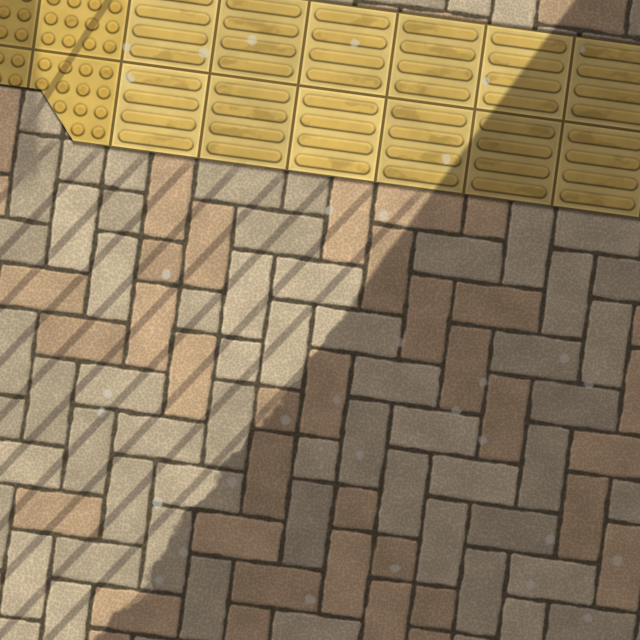
A Shadertoy shader for this texture:

```glsl
// Herringbone paving crossed by a band of yellow tactile tiles, half in shadow.
// Bricks come from the diagonal index of a tilted cell grid; tiles are capsules
// and domes; grit is cellular noise, stains and wobble are layered sines.

float hash(vec2 c) {
    return fract(sin(dot(c, vec2(127.1, 311.7))) * 43758.5);
}

float waves(vec2 p) {
    float sum = 0.0, amp = 0.5;
    for (int i = 0; i < 4; i++) {
        sum += amp * sin(p.x + 1.7 * sin(p.y));
        p = mat2(1.6, 1.2, -1.2, 1.6) * p + 2.3;
        amp *= 0.6;
    }
    return sum;
}

// Distance to the nearest scattered point, and a random value for that point
vec2 cellular(vec2 p) {
    vec2 best = vec2(9.0, 0.0);
    for (int j = -1; j <= 1; j++)
        for (int i = -1; i <= 1; i++) {
            vec2 c = floor(p) + vec2(i, j);
            float d = length(c + vec2(hash(c), hash(c + 37.0)) - p);
            if (d < best.x) best = vec2(d, hash(c + 71.0));
        }
    return best;
}

vec3 paving(vec2 uv, float px) {
    vec2 g = uv / vec2(0.0708, 0.0685) + vec2(2.221, 0.086);
    g += 0.014 * vec2(waves(g * 2.3), waves(g.yx * 2.1 + 5.0));
    vec2 cell = floor(g), origin = cell, size = vec2(1.0);

    // One diagonal of square half bricks shifts the bond to its left
    float diagonal = cell.x - cell.y;
    bool halfBrick = abs(diagonal - 1.0) < 0.1;
    if (diagonal < 0.5) diagonal -= 1.0;
    float k = mod(diagonal, 4.0);
    if (!halfBrick) {
        if (k < 1.5) { origin.x -= k; size.x = 2.0; }
        else { origin.y -= 3.0 - k; size.y = 2.0; }
    }

    // Rounded brick outline
    vec2 side = g - origin - 0.5 * size;
    vec2 q = abs(side) - 0.5 * size + 0.1;
    float inset = 0.1 - length(max(q, 0.0)) - min(max(q.x, q.y), 0.0);
    vec2 normal = q.x > q.y ? vec2(sign(side.x), 0.0) : vec2(0.0, sign(side.y));

    // Tone of each brick, stains, grit and a worn bevel
    float tone = hash(origin);
    vec3 brick = vec3(0.74, 0.672, 0.555) * (0.92 + 0.15 * tone);
    brick *= mix(vec3(1.0), vec3(1.02, 0.95, 0.9), step(0.65, hash(origin + 9.0)));
    brick *= 1.0 + 0.05 * waves(g * 3.1 + tone * 20.0);
    brick *= 0.91 + 0.18 * cellular(uv * 210.0).x;
    float rim = smoothstep(0.13, 0.05, inset);
    brick *= 1.0 - 0.13 * rim * dot(normal, vec2(0.6, 0.8));

    float width = 0.036 + 0.022 * waves(g * 5.0 + 3.0);
    float aa = px / 0.07;
    vec3 joint = vec3(0.36, 0.32, 0.25) * (0.85 + 0.3 * cellular(uv * 160.0).x);
    return mix(joint, brick, smoothstep(width - aa, width + aa + 0.02, inset));
}

vec3 tactile(vec2 t, float px) {
    vec2 id = floor(t), f = fract(t) - 0.5;
    float aa = px / 0.137;
    bool domed = id.x < -1.5;
    vec3 col = domed ? vec3(0.83, 0.70, 0.37) : vec3(0.86, 0.75, 0.46);
    col *= 0.92 + 0.12 * hash(id + 3.0) + 0.035 * waves(t * 7.0);

    // Four rows of raised bars, or a four by four set of domes
    vec2 s = f / 0.93 + 0.5;
    vec2 b = (fract(s * 4.0) - 0.5) * 0.2325;
    if (!domed) b.x = sign(f.x) * max(abs(f.x) - 0.35, 0.0);
    float d = length(b) - 0.072;
    float top = smoothstep(aa, -aa, d);
    float stain = smoothstep(0.1, 0.7, waves(t * vec2(5.0, 9.0) + id * 4.0));
    col *= mix(vec3(1.0), vec3(0.96, 0.92, 0.8) - 0.1 * stain, top);
    float lower = smoothstep(-0.05, 0.05, b.y);
    col *= 1.0 - (0.1 + 0.32 * lower) * exp(-pow(d / 0.014, 2.0));
    col += 0.07 * (1.0 - lower) * exp(-pow((d + 0.025) / 0.014, 2.0));

    // Pale raised edge and dark seam
    float edge = 0.5 - max(abs(f.x), abs(f.y));
    col *= 1.0 + 0.07 * smoothstep(0.05, 0.03, edge);
    return mix(vec3(0.47, 0.39, 0.22), col, smoothstep(0.006, 0.014 + aa, edge));
}

void mainImage(out vec4 fragColor, in vec2 fragCoord) {
    float px = 1.0 / iResolution.y;
    vec2 p = fragCoord * px;
    p.y = 1.0 - p.y; // measured down from the top edge
    vec2 uv = mat2(0.991, -0.134, 0.134, 0.991) * p;

    // Band of tiles, cut back at its left end
    float bottom = clamp(0.13 + 1.2 * (uv.x - 0.082), 0.13, 0.2044);
    float band = min(uv.y + 0.0651, bottom - uv.y);
    vec2 t = vec2(uv.x / 0.1393 - 2.443, (uv.y + 0.0651) / 0.1348);
    vec3 ground = paving(uv, px) * (1.0 - 0.5 * smoothstep(-0.008, 0.0, band));
    vec3 col = mix(ground, tactile(t, px), smoothstep(-px, px, band));

    // Scattered pale splashes and grains
    vec2 spot = cellular(p * 11.0 + 4.0);
    float radius = 0.05 + 0.06 * spot.y + 0.025 * waves(p * 130.0);
    float splash = step(0.72, spot.y) * smoothstep(radius, radius - 0.05, spot.x);
    col = mix(col, vec3(0.84, 0.82, 0.76), 0.6 * splash);

    // Large shadow with a ragged lower edge, railing stripes, shaded corner
    float ragged = 0.022 * smoothstep(0.35, 0.6, p.y) * waves(p * 24.0);
    float shadow = smoothstep(-0.006, 0.006, p.x - 0.898 + 0.74 * p.y + ragged);
    float rail = cos(6.2832 * ((p.x + 0.95 * p.y) / 0.081 - 8.64));
    float stripes = smoothstep(0.68, 0.95, rail) * smoothstep(0.19, 0.23, uv.y);
    float post = smoothstep(0.009, 0.004, abs(p.x + 0.65 * p.y - 0.17)) * step(p.y, 0.22);
    float corner = smoothstep(0.07, 0.05, p.x) * smoothstep(0.3, 0.26, p.y);
    float shade = max(max(shadow, 0.62 * stripes), max(0.7 * post, 0.6 * corner));
    col *= mix(vec3(1.0), vec3(0.615, 0.605, 0.625), shade);
    fragColor = vec4(clamp(col, 0.0, 1.0), 1.0);
}
```
